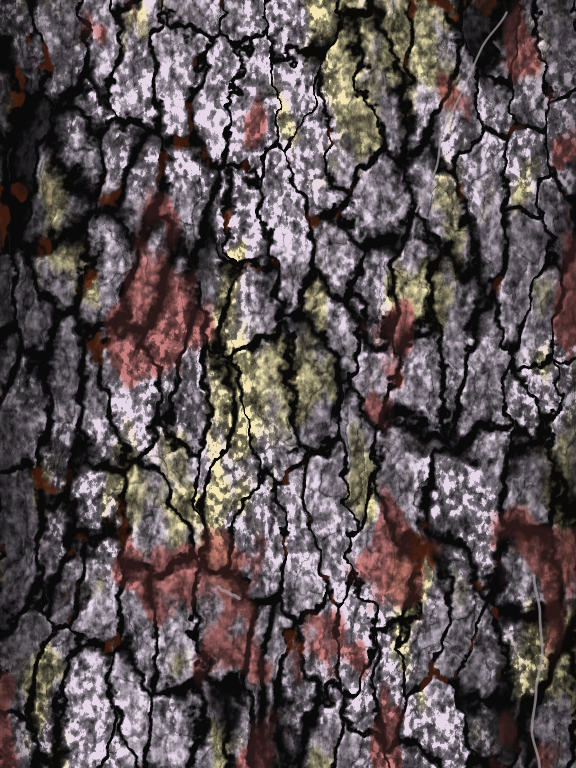
A WebGL 2 fragment shader for this texture:

```glsl
#version 300 es
precision highp float;

uniform vec2 u_resolution;
out vec4 fragColor;

vec2 hash22(vec2 p) {
    vec3 q = fract(p.xyx * vec3(0.1031, 0.1030, 0.0973));
    q += dot(q, q.yzx + 33.33);
    return fract((q.xx + q.yz) * q.zy);
}

float noise(vec2 p) {
    vec2 i = floor(p), f = fract(p);
    f = f * f * (3.0 - 2.0 * f);
    float low = mix(hash22(i).x, hash22(i + vec2(1, 0)).x, f.x);
    float high = mix(hash22(i + vec2(0, 1)).x, hash22(i + vec2(1, 1)).x, f.x);
    return mix(low, high, f.y);
}

float fbm(vec2 p) {
    float sum = 0.0, amp = 0.533;
    for (int i = 0; i < 4; i++) {
        sum += amp * noise(p);
        p = mat2(1.6, 1.2, -1.2, 1.6) * p + 9.7;
        amp *= 0.5;
    }
    return sum;
}

// x: gap between the two nearest cells, y: random value of the cell
vec2 cells(vec2 p) {
    vec2 base = floor(p);
    float near = 9.0, second = 9.0, id = 0.0;
    for (int y = -1; y <= 1; y++)
    for (int x = -1; x <= 1; x++) {
        vec2 cell = base + vec2(x, y);
        vec2 rnd = hash22(cell);
        float d = length(cell + rnd - p);
        if (d < near) {
            second = near;
            near = d;
            id = fract(rnd.x * 7.3 + rnd.y * 3.1);
        } else {
            second = min(second, d);
        }
    }
    return vec2(second - near, id);
}

// Tall plates split by ragged cracks, broken up into smaller flakes
float barkHeight(vec2 p) {
    vec2 bend = vec2(fbm(p * vec2(14, 9)), fbm(p * vec2(14, 9) + 17.0)) - 0.5;
    vec2 jag = vec2(fbm(p * 58.0 + 5.0), fbm(p * 58.0 + 31.0)) - 0.5;
    vec2 q = p + bend * vec2(0.06, 0.11) + jag * vec2(0.022, 0.034);
    vec2 plate = cells(q * vec2(19.0, 7.5));
    vec2 flake = cells(q * vec2(38.0, 19.0) + 7.0);
    float crackWidth = mix(0.08, 0.5, noise(p * vec2(13, 6) + 3.0));
    float body = smoothstep(0.0, crackWidth, plate.x);
    float chip = smoothstep(0.0, 0.25, flake.x);
    return body * (0.42 + 0.2 * plate.y + 0.2 * flake.y + 0.18 * chip);
}

// Coverage of a thin wavy thread from a to b
float strand(vec2 p, vec2 a, vec2 b, float wave, float width) {
    vec2 along = b - a;
    float t = clamp(dot(p - a, along) / dot(along, along), 0.0, 1.0);
    vec2 side = normalize(vec2(-along.y, along.x));
    vec2 centre = a + along * t + side * wave * (noise(vec2(t * 5.0, a.x * 40.0)) - 0.5);
    float pixel = 1.0 / u_resolution.y;
    return 1.0 - smoothstep(width - 0.5 * pixel, width + pixel, length(p - centre));
}

void main() {
    vec2 p = gl_FragCoord.xy / u_resolution.y;
    float across = gl_FragCoord.x / u_resolution.x;

    // Relief lit from the upper left
    vec2 toLight = vec2(-0.45, 0.9);
    float height = barkHeight(p);
    float rim = height - barkHeight(p + toLight * 0.004);
    float shadow = max(barkHeight(p + toLight * 0.013) - height, 0.0);

    // Fibrous surface and fine grit
    float fibre = fbm(p * vec2(85, 38) + 11.0) - 0.5;
    float grit = fbm(p * vec2(170, 130) + 23.0) - 0.5;
    float tone = 0.045 + 0.58 * height + 0.26 * rim - 0.2 * shadow;
    tone *= 1.0 + 1.1 * fibre + 1.5 * grit;

    // Pale crust on raised parts
    float crustArea = smoothstep(0.44, 0.66, fbm(p * vec2(10, 6) + 51.0));
    float crust = crustArea * smoothstep(-0.02, 0.17, grit + 0.5 * fibre);
    tone += 0.36 * crust * smoothstep(0.3, 0.65, height);

    // Rounding of the trunk and broad patches of light
    float rounding = smoothstep(-0.15, 0.2, across) * smoothstep(1.25, 0.8, across);
    tone *= rounding * mix(0.8, 1.22, fbm(p * 4.0 + 70.0));
    tone = clamp(tone, 0.035, 0.88);
    vec3 colour = tone * vec3(1.02, 0.955, 1.035);

    // Yellow-green lichen
    float lichen = smoothstep(0.57, 0.7, fbm(p * vec2(17, 8) + 90.0));
    colour *= mix(vec3(1.0), vec3(1.08, 1.1, 0.72), 0.8 * lichen);

    // Russet inner bark and orange flecks inside cracks
    float russet = smoothstep(0.64, 0.71, fbm(p * vec2(12, 7) + 40.0));
    colour = mix(colour, vec3(0.5, 0.27, 0.26) * (0.35 + 1.3 * tone), 0.8 * russet);
    float fleck = smoothstep(0.62, 0.7, fbm(p * vec2(34, 24) + 63.0));
    fleck *= smoothstep(0.5, 0.6, fbm(p * vec2(8, 4) + 29.0)) * smoothstep(0.55, 0.2, height);
    colour = mix(colour, vec3(0.5, 0.22, 0.12) * (0.5 + tone), 0.85 * fleck);

    // Loose threads
    float threads = strand(p, vec2(0.657, 0.985), vec2(0.536, 0.727), 0.025, 0.0011);
    threads = max(threads, strand(p, vec2(0.698, 0.0), vec2(0.7, 0.25), 0.02, 0.0014));
    threads = max(threads, strand(p, vec2(0.284, 0.235), vec2(0.311, 0.22), 0.004, 0.0018));
    colour = mix(colour, vec3(0.64, 0.6, 0.61), 0.75 * threads);

    fragColor = vec4(colour, 1.0);
}
```
